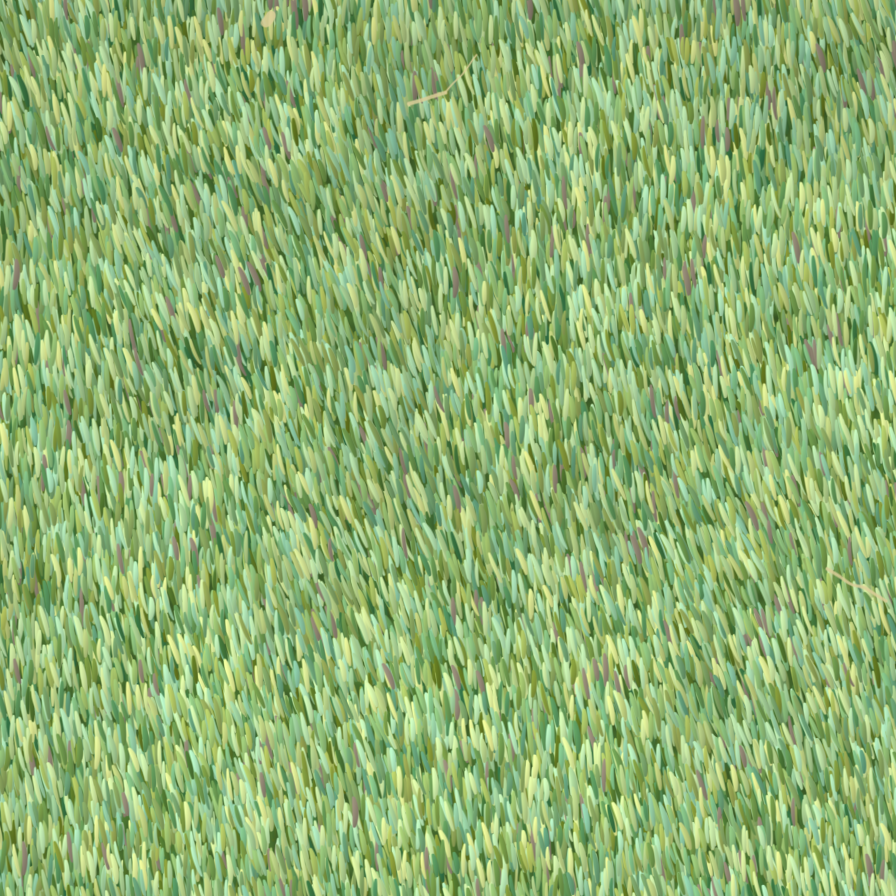
Reproduce this texture procedurally as a three.js fragment shader.

```glsl
varying vec2 vUv;

const vec3 PALE   = vec3(0.75, 0.87, 0.62);
const vec3 SAGE   = vec3(0.62, 0.76, 0.54);
const vec3 LEAF   = vec3(0.57, 0.72, 0.43);
const vec3 MOSS   = vec3(0.46, 0.60, 0.38);
const vec3 GREEN  = vec3(0.41, 0.56, 0.28);
const vec3 SHADE  = vec3(0.28, 0.43, 0.18);
const vec3 EARTH  = vec3(0.54, 0.50, 0.43);
const vec3 STRAW  = vec3(0.86, 0.81, 0.60);
const vec3 WARMTH = vec3(0.10, 0.01, -0.08);  // yellow to teal drift

const int   LAYERS      = 8;
const vec2  CELL        = vec2(0.014, 0.030);
const float JITTER      = 0.8;
const float HALF_LENGTH = 0.021;
const float HALF_WIDTH  = 0.0031;
const float SOFTNESS    = 0.0014;
const float LEAN        = 0.19;   // radians, tips to the left
const float LEAN_FIELD  = 0.30;
const float LEAN_SPREAD = 0.42;
const float BEND        = 0.0022;
const float EARTH_SHARE = 0.035;

float hash(vec2 p) {
  return fract(sin(dot(p, vec2(127.1, 311.7))) * 43758.5453);
}

vec2 hash2(vec2 p) {
  return vec2(hash(p), hash(p + 57.3));
}

float noise(vec2 p) {
  vec2 i = floor(p), f = fract(p);
  f = f * f * (3.0 - 2.0 * f);
  return mix(mix(hash(i), hash(i + vec2(1.0, 0.0)), f.x),
             mix(hash(i + vec2(0.0, 1.0)), hash(i + 1.0), f.x), f.y);
}

// Picks a blade colour by its share, from dark to pale
vec3 grassColour(float pick) {
  if (pick < 0.08) return SHADE;
  if (pick < 0.22) return GREEN;
  if (pick < 0.38) return MOSS;
  if (pick < 0.57) return LEAF;
  if (pick < 0.77) return SAGE;
  return PALE;
}

// Paints one tapered, bent blade over the lawn
vec3 paintBlade(vec3 lawn, vec2 p, vec2 seed, float angle, float depth) {
  vec2 size = hash2(seed + 3.7), tone = hash2(seed + 9.1);
  float c = cos(angle), s = sin(angle);
  vec2 q = vec2(c * p.x + s * p.y, c * p.y - s * p.x);
  float along = q.y / (HALF_LENGTH * mix(0.65, 1.0, size.x));
  q.x += BEND * (size.y * 2.0 - 1.0) * (along * along - 0.5);

  float width = HALF_WIDTH * mix(0.65, 1.1, size.y);
  width *= sqrt(max(0.0, 1.0 - along * along));
  float cover = 1.0 - smoothstep(-SOFTNESS, SOFTNESS, abs(q.x) - width);
  cover *= 1.0 - smoothstep(0.85, 1.0, abs(along));

  vec3 colour = grassColour(tone.x + 0.24 * (depth - 0.68));
  colour += WARMTH * (tone.y * 2.0 - 1.0);
  if (hash(seed + 21.9) < EARTH_SHARE) colour = EARTH;
  colour *= 1.0 + 0.10 * along - 0.09 * q.x / HALF_WIDTH;
  return mix(lawn, colour, cover);
}

float segment(vec2 p, vec2 a, vec2 b) {
  vec2 d = b - a;
  return length(p - a - d * clamp(dot(p - a, d) / dot(d, d), 0.0, 1.0));
}

vec3 paintStraw(vec3 lawn, vec2 p, vec2 a, vec2 b, float radius) {
  float edge = segment(p, a, b) - radius;
  return mix(lawn, STRAW, 0.85 * (1.0 - smoothstep(-SOFTNESS, SOFTNESS, edge)));
}

void main() {
  vec3 lawn = SHADE * mix(0.75, 1.1, noise(vUv * 90.0));
  float fieldLean = LEAN + LEAN_FIELD * (noise(vUv * 5.0) - 0.5);

  // Stacked grids of blades, nearer rows painted last
  for (int layer = 0; layer < LAYERS; layer++) {
    float k = float(layer);
    float depth = k / float(LAYERS - 1);
    vec2 grid = vUv / CELL + 7.0 * hash2(vec2(k, 4.3));
    vec2 base = floor(grid);
    for (int row = 0; row < 3; row++) {
      for (int column = 0; column < 3; column++) {
        vec2 id = base + vec2(float(column) - 1.0, 1.0 - float(row));
        vec2 seed = id + k * vec2(19.7, 37.3);
        vec2 centre = id + 0.5 + JITTER * (hash2(seed) - 0.5);
        float angle = fieldLean + LEAN_SPREAD * (hash(seed + 15.3) - 0.5);
        lawn = paintBlade(lawn, (grid - centre) * CELL, seed, angle, depth);
      }
    }
  }

  // Broad light: brighter toward the bottom, with gentle patches
  lawn *= 1.05 - 0.09 * vUv.y + 0.10 * (noise(vUv * 9.0) - 0.5);

  // Stray dry stems and a pale fleck
  vec2 p = vUv + 0.004 * (vec2(noise(vUv * 60.0), noise(vUv * 60.0 + 31.0)) - 0.5);
  lawn = paintStraw(lawn, p, vec2(0.922, 0.366), vec2(0.988, 0.329), 0.0018);
  lawn = paintStraw(lawn, p, vec2(0.455, 0.883), vec2(0.498, 0.896), 0.0022);
  lawn = paintStraw(lawn, p, vec2(0.498, 0.896), vec2(0.532, 0.938), 0.0010);
  lawn = paintStraw(lawn, p, vec2(0.297, 0.974), vec2(0.302, 0.982), 0.0060);

  gl_FragColor = vec4(clamp(lawn, 0.0, 1.0), 1.0);
}
```
